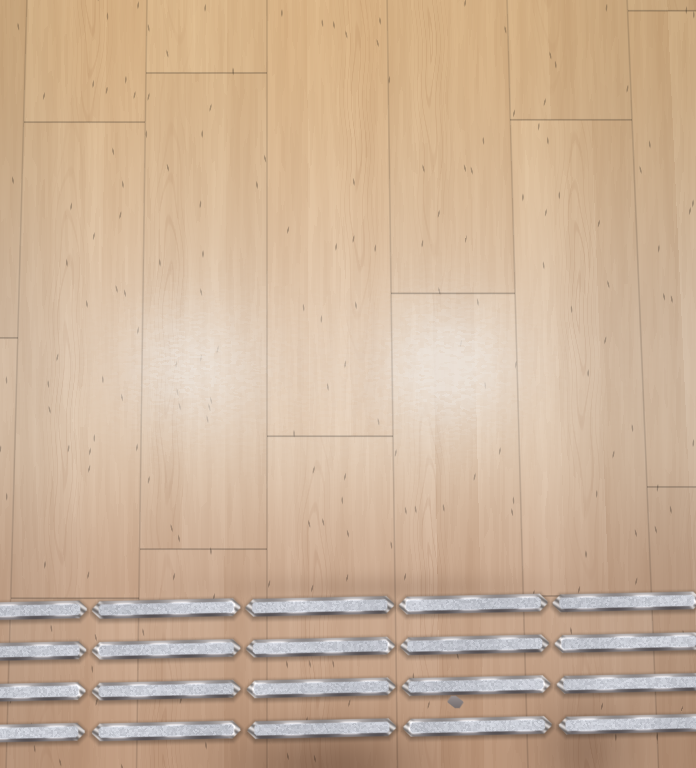
Reproduce this texture procedurally as a Shadertoy shader.

```glsl
float hash(vec2 p) {
    return fract(sin(dot(p, vec2(127.1, 311.7))) * 43758.55);
}

// Cellular noise: x = distance to nearest seed, y = random value of that seed
vec2 cellular(vec2 p) {
    vec2 base = floor(p), best = vec2(9.0, 0.0);
    for (int j = -1; j <= 1; j++)
    for (int i = -1; i <= 1; i++) {
        vec2 id = base + vec2(i, j);
        vec2 seed = id + vec2(hash(id), hash(id + 37.0));
        float d = length(p - seed);
        if (d < best.x) best = vec2(d, hash(id + 71.0));
    }
    return best;
}

float glow(vec2 p, vec2 center, vec2 size) {
    vec2 q = (p - center) / size;
    return exp(-dot(q, q));
}

// Long streaks of wood, wandering slowly along the board
float streaks(vec2 p, float seed) {
    float x = p.x + 0.004 * sin(p.y * 9.0 + seed * 20.0);
    float sum = 0.0, amp = 0.5, freq = 75.0;
    for (int i = 0; i < 5; i++) {
        sum += amp * sin(x * freq + seed * 40.0 + 1.6 * sin(p.y * (4.0 + float(i) * 3.0) + x * 31.0));
        freq *= 1.83;
        amp *= 0.72;
    }
    return sum;
}

vec3 woodFloor(vec2 p, float px) {
    // Boards fan out slightly toward the viewer
    const float joints[7] = float[7](0.560, 0.841, 0.285, 0.432, 0.618, 0.844, 0.366);
    float width = 0.1563 + 0.0136 * (1.0 - p.y);
    float across = (p.x - 0.3477) / width;
    float column = floor(across);
    float along = (p.y - joints[int(clamp(column + 3.0, 0.0, 6.0))]) / 0.62;
    vec2 board = vec2(column, floor(along));
    float seed = hash(board + 5.0);
    vec2 local = vec2(fract(across), fract(along));

    // Light falling over the floor
    vec3 color = mix(vec3(0.79, 0.66, 0.56), vec3(0.875, 0.775, 0.675), smoothstep(0.20, 0.46, p.y));
    color = mix(color, vec3(0.845, 0.705, 0.535), smoothstep(0.52, 1.0, p.y));
    color = mix(color, vec3(0.72, 0.57, 0.46), 0.65 * smoothstep(0.21, 0.0, p.y));
    color *= 1.0 - 0.09 * smoothstep(0.60, 0.92, p.x) - 0.06 * smoothstep(0.16, 0.0, p.x);

    // Three strips per board, each with its own tone
    float strip = floor(across * 3.0);
    float tone = hash(vec2(strip, board.y + 9.0)) - 0.5;
    color *= 1.0 + tone * vec3(0.045, 0.065, 0.085) + (seed - 0.5) * 0.03;

    // Streaks, pores and arched growth rings
    color *= 1.0 + streaks(p, seed + tone) * vec3(0.013, 0.019, 0.025);
    color *= 1.0 + (cellular(p * vec2(240.0, 18.0)).y - 0.5) * vec3(0.025, 0.033, 0.04);
    vec2 arch = (local - vec2(0.2 + 0.6 * seed, 0.3 + 0.4 * hash(board + 2.0))) * vec2(1.0, 0.55);
    arch.x += 0.015 * sin(p.y * 45.0);
    float radius = length(arch * vec2(3.2, 1.5));
    float rings = smoothstep(0.55, 1.0, sin(radius * 62.0 + 2.0 * sin(p.y * 17.0)));
    color *= 1.0 - rings * 0.055 * exp(-radius * radius * 5.0) * vec3(0.7, 1.0, 1.2);
    vec2 fleck = cellular(p * vec2(105.0, 27.0) + vec2(0.6 * sin(p.y * 40.0), 0.0));
    color *= 1.0 - 0.23 * smoothstep(0.17, 0.05, fleck.x) * step(0.93, fleck.y);

    // Reflected lamps, broken up by the surface
    float lamps = 0.55 * glow(p, vec2(0.245, 0.525), vec2(0.09, 0.085))
                + 0.70 * glow(p, vec2(0.585, 0.525), vec2(0.085, 0.085))
                + 0.25 * glow(p, vec2(0.42, 0.50), vec2(0.32, 0.12));
    float grit = 0.82 + 0.36 * cellular(p * vec2(150.0, 330.0)).y;
    color = mix(color, vec3(0.93, 0.90, 0.87), clamp(lamps * grit, 0.0, 0.85));

    // Seams between boards and at their ends
    float side = min(local.x, 1.0 - local.x) * width;
    float end = min(local.y, 1.0 - local.y) * 0.62;
    color *= 1.0 - 0.13 * smoothstep(0.0007 + px, 0.0, side);
    color *= 1.0 - 0.22 * smoothstep(0.0007 + px, 0.0, end);

    // Soft shadows along the lower edge
    float shade = 0.30 * glow(p, vec2(0.43, 0.0), vec2(0.12, 0.055))
                + 0.20 * glow(p, vec2(0.76, 0.02), vec2(0.06, 0.07))
                + 0.10 * glow(p, vec2(0.50, 0.235), vec2(0.20, 0.018));
    return color * (1.0 - shade * vec3(0.9, 1.0, 1.05));
}

float chamferedBox(vec2 p, vec2 halfSize, float cut) {
    vec2 q = abs(p) - halfSize;
    return max(max(q.x, q.y), (q.x + q.y + cut) * 0.707);
}

vec3 addMetalBars(vec3 color, vec2 p, float px) {
    float slope = 0.2044 + 0.0147 * p.x - p.y;
    float row = clamp(floor(slope / 0.0531 + 0.5), 0.0, 3.0);
    float pitch = 0.1999 + 0.0009 * row;
    float column = floor((p.x - 0.2165) / pitch + 0.5);
    vec2 q = vec2(p.x - 0.2165 - column * pitch, row * 0.0531 - slope);
    q.y -= 0.007 * q.x;
    float outer = chamferedBox(q, vec2(0.0965, 0.0115), 0.010);
    float inner = chamferedBox(q, vec2(0.0880, 0.0072), 0.003);

    // Contact shadow, bevelled rim, glinting ends
    color *= 1.0 - 0.28 * smoothstep(0.007, -0.002, chamferedBox(q + vec2(0.0, 0.002), vec2(0.0965, 0.0115), 0.010));
    float wave = sin(q.x * 85.0 + row * 2.3 + column * 4.1);
    vec3 rim = mix(vec3(0.43, 0.41, 0.42), vec3(0.64, 0.62, 0.62), smoothstep(-0.008, 0.009, q.y));
    rim += 0.09 * wave;
    float tip = smoothstep(0.079, 0.090, abs(q.x));
    rim = mix(rim, vec3(0.70, 0.68, 0.67) + 0.25 * sin(q.y * 650.0 + q.x * 420.0 + column), tip * 0.8);
    float speckle = cellular(p * 390.0).y - 0.5;
    vec3 plate = vec3(0.77, 0.78, 0.81) + 0.10 * speckle + 0.025 * sin(q.x * 24.0 + row + column * 2.0);
    vec3 metal = mix(rim, plate, smoothstep(px, -px, inner));
    metal += 0.18 * smoothstep(0.0012 + px, 0.0, abs(inner - 0.0004)) * smoothstep(0.2, 0.9, wave);
    return mix(color, metal, smoothstep(px, -px, outer));
}

void mainImage(out vec4 fragColor, in vec2 fragCoord) {
    vec2 p = fragCoord / iResolution.y;
    float px = 1.0 / iResolution.y;
    vec3 color = addMetalBars(woodFloor(p, px), p, px);

    // Small grey chip lying between the bars
    vec2 chip = p - vec2(0.593, 0.086);
    float chipEdge = chamferedBox(chip + vec2(0.3 * chip.y, 0.0), vec2(0.010, 0.008), 0.007);
    color = mix(color, vec3(0.52, 0.49, 0.49) + 8.0 * chip.y, smoothstep(px, -px, chipEdge));
    fragColor = vec4(clamp(color, 0.0, 1.0), 1.0);
}
```
